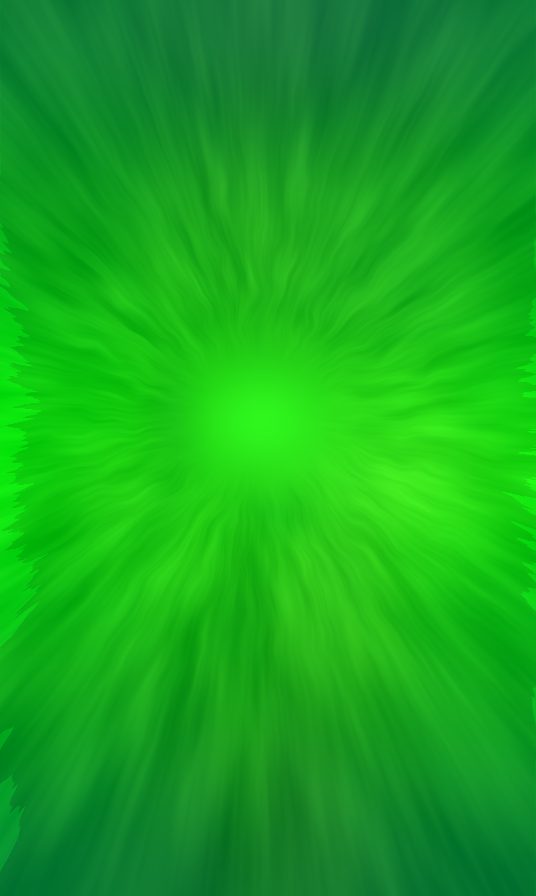
Reproduce this background procedurally as a Shadertoy shader.

```glsl
// A green radial burst: bright core, fine streaks, teal ends and ragged side glints.

float hash(vec2 p) {
    return fract(sin(dot(p, vec2(127.1, 311.7))) * 43758.545);
}

// Value noise that repeats along x after a whole number of cells.
float noise(vec2 p, float period) {
    vec2 cell = floor(p), f = fract(p);
    f = f * f * (3.0 - 2.0 * f);
    float x0 = mod(cell.x, period), x1 = mod(cell.x + 1.0, period);
    return mix(mix(hash(vec2(x0, cell.y)), hash(vec2(x1, cell.y)), f.x),
               mix(hash(vec2(x0, cell.y + 1.0)), hash(vec2(x1, cell.y + 1.0)), f.x), f.y);
}

// Layers of noise stretched along the rays; turn is the angle from 0 to 1.
float streaks(float turn, float along, float count, float seed) {
    float sum = 0.0, weight = 0.5;
    for (int i = 0; i < 4; i++) {
        sum += weight * noise(vec2(turn * count, along + seed), count);
        count *= 2.0;
        along *= 1.15;
        seed += 17.0;
        weight *= 0.68;
    }
    return sum / 1.23;
}

// Soft elliptical spot.
float spot(vec2 uv, vec2 center, vec2 size) {
    vec2 d = (uv - center) / size;
    return exp(-dot(d, d));
}

void mainImage(out vec4 fragColor, in vec2 fragCoord) {
    vec2 uv = fragCoord / iResolution.xy;
    vec2 p = (uv - vec2(0.483, 0.535)) * vec2(0.598, 1.0);
    float radius = length(p);

    // Polar coordinates, bent into wisps near the core
    float bend = noise(p * 22.0 + 40.0, 512.0) + 0.5 * noise(p * 50.0 + 90.0, 512.0) - 0.75;
    float turn = fract(atan(p.y, p.x) / 6.28318 + 0.07 * bend * exp(-radius * 11.0));
    float along = 3.2 * log(radius + 0.03);
    float reach = smoothstep(0.04, 0.16, radius);
    float broad = streaks(turn, along, 24.0, 30.0) - 0.5;
    float fine = streaks(turn, along * 1.3, 80.0, 150.0) - 0.5;

    // Vertical fall from bright green to teal
    float away = abs(uv.y - 0.49) * 2.0;
    vec3 color = mix(vec3(0.02, 0.81, 0.03), vec3(0.04, 0.66, 0.09), smoothstep(0.0, 0.55, away));
    color = mix(color, vec3(0.03, 0.48, 0.20), smoothstep(0.4, 1.0, away));
    color.r += 0.09 * spot(uv, vec2(0.52, 0.5), vec2(0.3, 0.6));

    // Broad tinted regions
    color = mix(color, vec3(0.13, 0.70, 0.14), 0.6 * spot(uv, vec2(0.68, 0.72), vec2(0.28, 0.13)));
    color = mix(color, vec3(0.10, 0.45, 0.27), 0.6 * spot(uv, vec2(0.60, 1.02), vec2(0.3, 0.14)));
    color = mix(color, vec3(0.25, 0.92, 0.12), 0.95 * spot(uv, vec2(0.72, 0.47), vec2(0.24, 0.09)));
    color = mix(color, vec3(0.22, 0.79, 0.12), 0.75 * spot(uv, vec2(0.62, 0.34), vec2(0.12, 0.12)));
    color = mix(color, vec3(0.16, 0.78, 0.10), 0.5 * spot(uv, vec2(0.25, 0.43), vec2(0.2, 0.1)));
    color = mix(color, vec3(0.03, 0.60, 0.06), 0.65 * spot(uv, vec2(0.46, 0.25), vec2(0.06, 0.18)));
    color = mix(color, vec3(0.06, 0.65, 0.08), 0.6 * spot(uv, vec2(0.33, 0.53), vec2(0.05, 0.08)));
    color = mix(color, vec3(0.05, 0.68, 0.09), 0.5 * spot(uv, vec2(0.53, 0.43), vec2(0.06, 0.03)));
    color = mix(color, vec3(0.13, 0.51, 0.13), 0.4 * spot(uv, vec2(0.53, 0.06), vec2(0.15, 0.15)));

    // Streaks
    color += reach * broad * vec3(0.12, 0.12, 0.04);
    color += reach * fine * vec3(0.15, 0.19, 0.08);

    // Ragged glints in broken groups along the left and right sides
    float ragged = streaks(turn, 0.0, 160.0, 90.0);
    float groups = noise(vec2(uv.y * 17.0, 6.5), 64.0);
    float leftWidth = 0.24 * (ragged * 0.6 + groups * 0.45 - 0.5) * smoothstep(0.85, 0.6, uv.y);
    float rightWidth = 0.24 * (ragged - 0.5) * spot(uv, vec2(1.0, 0.45), vec2(1.0, 0.16));
    float glint = smoothstep(-0.002, 0.002, leftWidth - uv.x)
                + smoothstep(-0.002, 0.002, rightWidth - 1.0 + uv.x);
    color += min(glint, 1.0) * vec3(0.0, 0.10, 0.01);

    // Core glow
    color = mix(color, vec3(0.14, 0.86, 0.10), 0.45 * spot(uv, vec2(0.49, 0.53), vec2(0.2, 0.1)));
    color = mix(color, vec3(0.19, 0.98, 0.12), 0.9 * spot(uv, vec2(0.487, 0.53), vec2(0.11, 0.055)));

    fragColor = vec4(clamp(color, 0.0, 1.0), 1.0);
}
```
